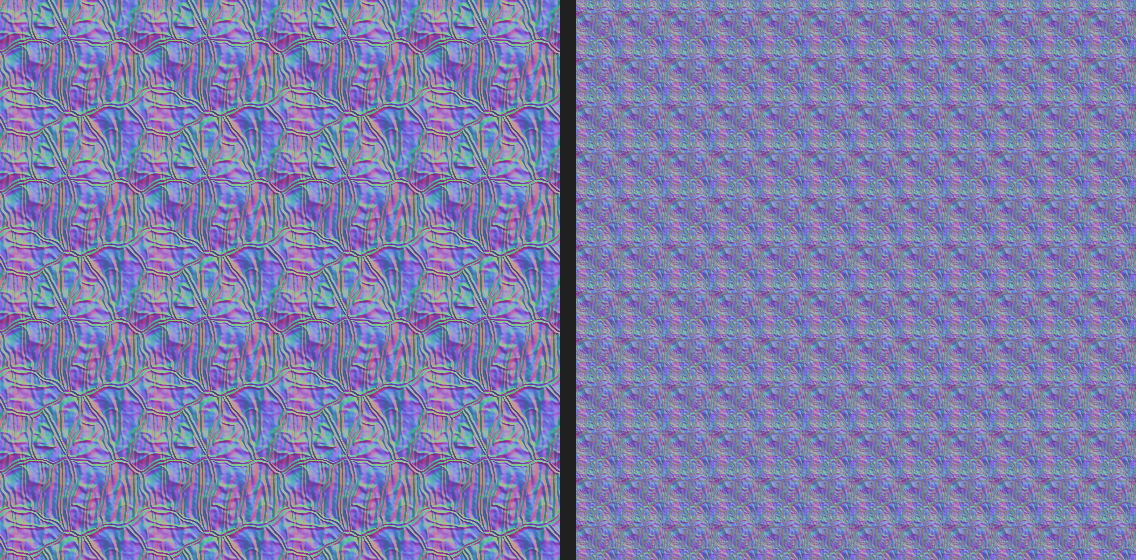
Left, the tile; right, the same tile 3 across and 3 down.
This texture map is drawn by a WebGL 1 fragment shader. Its source:

```glsl
precision highp float;
// Normal map of a carved, cracked surface, repeated four by four.
// A wrapped Voronoi net gives the lipped cracks; contours of stretched noise
// give vertical grooves and ledges. The height is differentiated into colour.
uniform vec2 u_resolution;

float hash(vec2 p) {
  return fract(sin(dot(p, vec2(12.99, 78.23))) * 4375.85);
}

// Value noise on the unit tile, wrapping after a whole number of cells
float noise(vec2 q, vec2 cells) {
  vec2 p = q * cells, i = floor(p), f = p - i;
  f = f * f * (3.0 - 2.0 * f);
  vec2 a = mod(i, cells), b = mod(i + 1.0, cells), salt = cells * 1.7;
  return mix(mix(hash(a + salt), hash(vec2(b.x, a.y) + salt), f.x),
             mix(hash(vec2(a.x, b.y) + salt), hash(b + salt), f.x), f.y);
}

// Centred noise in two directions
vec2 wobble(vec2 p, float cells) {
  return vec2(noise(p, vec2(cells)), noise(p, vec2(cells + 1.0))) - 0.5;
}

// Rounded ridge of unit height around x = 0
float ridge(float x, float width) {
  x /= width;
  return exp(-x * x);
}

// Plate: centre, groove strength, half size of its carved frame
vec4 plate(int i) {
  if (i == 0) return vec4(0.885, 0.453, 1.0, 0.0);
  if (i == 1) return vec4(0.83, 0.985, 0.85, 0.0);
  if (i == 2) return vec4(0.13, 0.855, 0.35, 0.0);
  if (i == 3) return vec4(0.19, 0.19, 0.35, 0.0);
  if (i == 4) return vec4(0.615, 0.91, 0.3, 0.07);
  if (i == 5) return vec4(0.455, 0.96, 0.9, 0.0);
  if (i == 6) return vec4(0.335, 0.895, 0.2, 0.06);
  if (i == 7) return vec4(0.595, 0.455, 0.5, 0.08);
  if (i == 8) return vec4(0.21, 0.52, 0.4, 0.0);
  return vec4(0.405, 0.45, 0.85, 0.0);
}

float height(vec2 p) {
  // Wavering of the carved lines, stronger for the cracks
  vec2 bend = 0.08 * wobble(p, 5.0) + 0.03 * wobble(p, 12.0);
  vec2 q = p + bend + 0.014 * wobble(p, 22.0);
  vec2 g = p + 0.5 * bend;

  // Nearest two plates, wrapped around the tile
  float near = 9.0, next = 9.0;
  vec2 r = vec2(0.0), rNext = vec2(1.0), style = vec2(0.0);
  for (int i = 0; i < 10; i++) {
    vec4 s = plate(i);
    vec2 d = q - s.xy;
    d -= floor(d + 0.5);
    float dist = dot(d, d);
    if (dist < near) {
      next = near;
      rNext = r;
      near = dist;
      r = d;
      style = s.zw;
    } else if (dist < next) {
      next = dist;
      rNext = d;
    }
  }
  float edge = (next - near) / (2.0 * length(rNext - r) + 0.001);
  float inside = smoothstep(0.006, 0.035, edge);

  // Vertical grooves and horizontal ledges
  float grooves = cos(20.0 * noise(g, vec2(15.0, 3.0)));
  float ledges = ridge(noise(q + 0.3, vec2(5.0, 10.0)) - 0.5, 0.09);
  float h = inside * (0.012 * style.x * grooves + 0.019 * (1.0 - style.x) * ledges);

  // Curling seams and framed panels
  float curl = ridge(noise(q, vec2(9.0, 7.0)) - 0.55, 0.07);
  h += 0.014 * inside * (1.0 - 0.6 * style.x) * curl;
  vec2 k = abs(r) - style.y * vec2(0.75, 1.0);
  float frame = length(max(k, 0.0)) + min(max(k.x, k.y), 0.0);
  h += 0.017 * inside * step(0.01, style.y) * ridge(frame, 0.011);

  // Uneven double lip along each crack
  float wear = mix(0.5, 1.2, noise(p, vec2(7.0)));
  h += 0.017 * wear * ridge(edge - 0.013, 0.008);

  // Broad swells, lumps and fine grain
  h += 0.09 * noise(p, vec2(4.0, 5.0)) + 0.022 * noise(q, vec2(11.0, 9.0));
  h += 0.006 * noise(p, vec2(26.0)) + 0.0035 * noise(p, vec2(56.0));
  return h;
}

void main() {
  vec2 p = fract(gl_FragCoord.xy / u_resolution * 4.0);
  vec2 e = vec2(0.0035, 0.0);
  vec2 slope = vec2(height(p + e.xy) - height(p - e.xy),
                    height(p + e.yx) - height(p - e.yx)) / (2.0 * e.x);
  vec3 n = normalize(vec3(-2.0 * slope, 1.0));
  // Steep sides lose blue faster than they gain tint
  vec3 colour = vec3(0.5, 0.5, 0.29) + vec3(0.32, 0.32, 0.62) * n;
  gl_FragColor = vec4(colour, 1.0);
}
```
